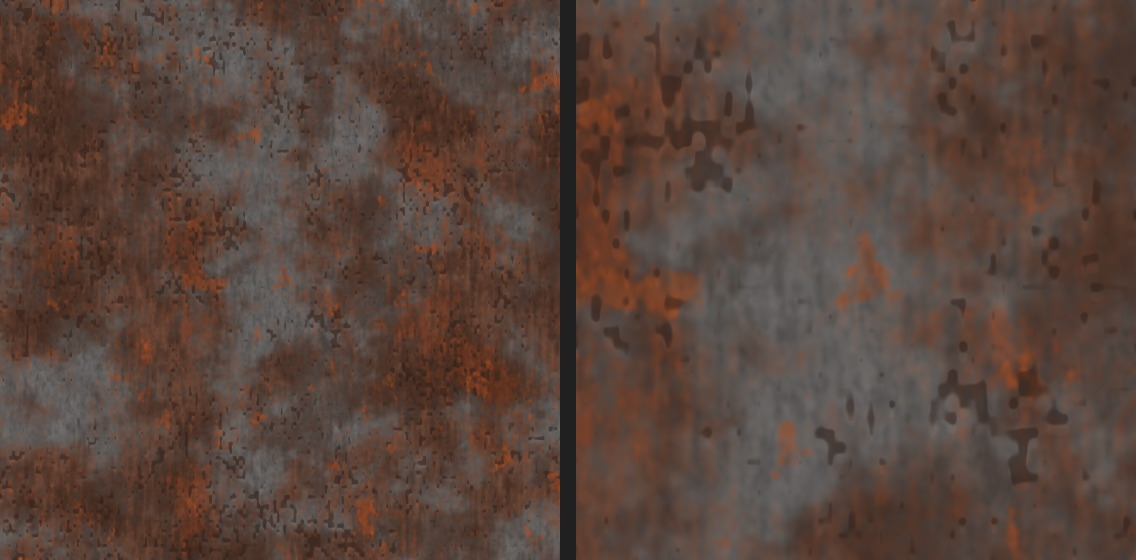
Left: the whole. Right: its middle third, enlarged.
This texture is drawn by a WebGL 2 fragment shader. Its source:

```glsl
#version 300 es
precision highp float;

uniform vec2 u_resolution;
out vec4 fragColor;

float hash(vec2 p) {
    vec3 q = fract(vec3(p.xyx) * 0.1031);
    q += dot(q, q.yzx + 33.33);
    return fract((q.x + q.y) * q.z);
}

float noise(vec2 p) {
    vec2 cell = floor(p);
    vec2 f = fract(p);
    f = f * f * (3.0 - 2.0 * f);
    float low = mix(hash(cell), hash(cell + vec2(1, 0)), f.x);
    float high = mix(hash(cell + vec2(0, 1)), hash(cell + vec2(1, 1)), f.x);
    return mix(low, high, f.y);
}

float fbm(vec2 p, int octaves, float gain) {
    float sum = 0.0, total = 0.0, amplitude = 1.0;
    for (int i = 0; i < octaves; i++) {
        sum += amplitude * noise(p);
        total += amplitude;
        amplitude *= gain;
        p = mat2(1.6, 1.2, -1.2, 1.6) * p + 17.3;
    }
    return sum / total;
}

// Small upright specks that gather where the density is high
float pits(vec2 p, float density) {
    float threshold = mix(0.88, 0.58, density);
    return smoothstep(threshold, threshold + 0.22, noise(p));
}

void main() {
    vec2 uv = gl_FragCoord.xy / u_resolution;

    // Broad patches, vertical streaks and fine grain
    float cloud = fbm(uv * 6.5 + 3.0, 6, 0.68) - 0.5;
    float tone = fbm(uv * 9.0 + 40.0, 5, 0.68) - 0.5;
    float streak = 0.5 * noise(uv * vec2(140.0, 17.0) + 9.0)
                 + 0.5 * noise(uv * vec2(220.0, 42.0) + 57.0) - 0.5;
    float grain = fbm(uv * vec2(150.0, 105.0) + 25.0, 2, 0.7) - 0.5;

    // Bluish steel under brown rust
    float rust = smoothstep(-0.17, 0.17, cloud + 0.13 * streak + 0.16 * grain);
    vec3 steel = mix(vec3(0.325, 0.28, 0.26), vec3(0.365, 0.355, 0.35),
                     smoothstep(-0.08, 0.16, tone - 0.5 * cloud + 0.1 * streak));
    vec3 brown = mix(vec3(0.285, 0.18, 0.135), vec3(0.36, 0.235, 0.18),
                     smoothstep(-0.16, 0.16, tone + 0.2 * streak));
    vec3 color = mix(steel, brown, rust);

    // Faint orange bloom, streaked downwards
    float bloom = fbm(uv * 9.0 + 88.0, 5, 0.64) - 0.5;
    float orange = smoothstep(0.03, 0.26, bloom + 0.22 * streak + 0.16 * grain);
    color = mix(color, vec3(0.46, 0.21, 0.11), 0.5 * orange * (0.3 + 0.7 * rust));

    // Sparse bright flakes
    float flake = fbm(uv * 20.0 + 133.0, 4, 0.6) - 0.5;
    float bright = smoothstep(0.19, 0.31, flake + 0.4 * bloom + 0.12 * grain + 0.08 * streak);
    color = mix(color, vec3(0.54, 0.26, 0.13), 0.6 * bright);

    // Shading from streaks and grain
    color *= 1.0 + 0.24 * streak + 0.3 * grain + 0.14 * tone;

    // Clustered pits, each with a pale edge below
    float density = smoothstep(-0.16, 0.2, fbm(uv * 12.0 + 205.0, 4, 0.65) - 0.5 + 0.4 * cloud);
    vec2 pitUv = uv * vec2(165.0, 115.0) + 31.0;
    float pit = pits(pitUv, density);
    float rim = pits(pitUv + vec2(0.0, 0.7), density);
    color *= 1.0 + 0.08 * rim * (1.0 - pit);
    color = mix(color, vec3(0.17, 0.11, 0.09), 0.5 * pit);

    fragColor = vec4(clamp(color * 1.04, 0.0, 1.0), 1.0);
}
```
